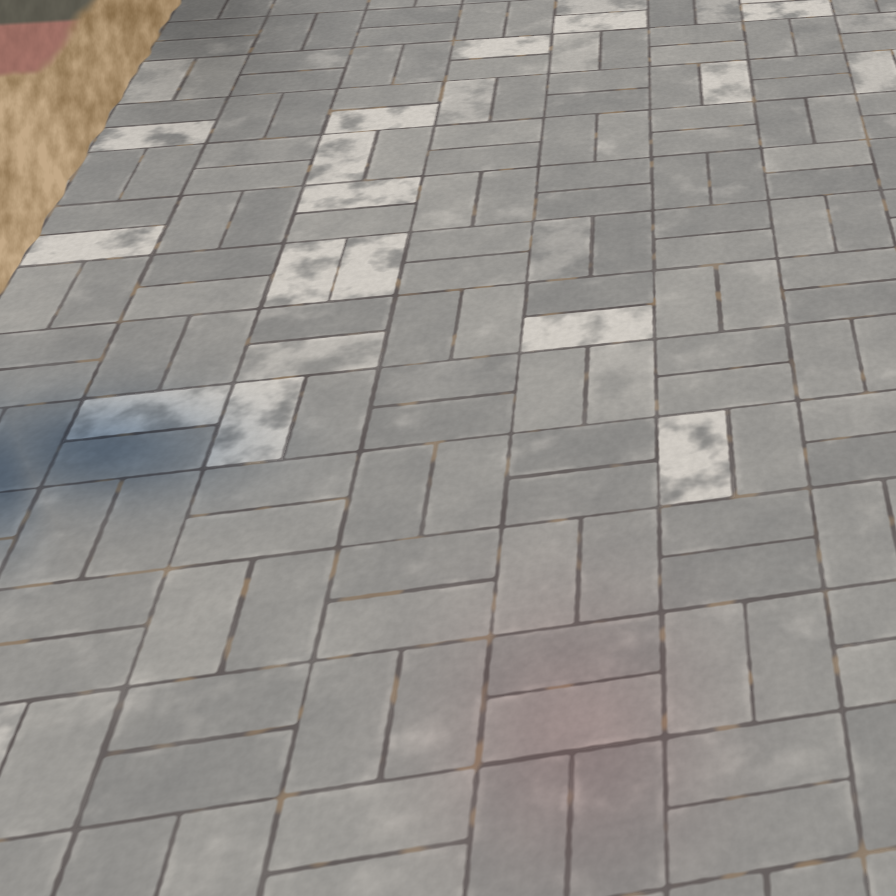
This texture is drawn by a three.js fragment shader. Its source:

```glsl
// Basket-weave paving of paired grey bricks seen in perspective, beside a dry grass verge.
// A projective map takes the canvas to ground units (one unit = one pair of bricks);
// brick shapes come from a rounded box, wear and soil from hashes and gradient noise.
varying vec2 vUv;

const float VERGE_EDGE = -5.0;
const vec3 BRICK_DARK = vec3(0.535, 0.53, 0.52);
const vec3 BRICK_GREY = vec3(0.635, 0.625, 0.605);
const vec3 BRICK_PALE = vec3(0.82, 0.80, 0.77);
const vec3 JOINT_DARK = vec3(0.37, 0.345, 0.34);
const vec3 JOINT_SOIL = vec3(0.59, 0.50, 0.40);
const vec3 STRAW = vec3(0.76, 0.66, 0.53);
const vec3 STRAW_DARK = vec3(0.53, 0.43, 0.30);
const vec3 RED_PATH = vec3(0.61, 0.43, 0.39);
const vec3 FAR_PATH = vec3(0.36, 0.35, 0.31);

float hash(vec2 p) {
  vec3 q = fract(vec3(p.xyx) * 0.1031);
  q += dot(q, q.yzx + 33.33);
  return fract((q.x + q.y) * q.z);
}

float cornerSlope(vec2 corner, vec2 offset) {
  float angle = 6.2832 * hash(corner + 71.0);
  return dot(vec2(cos(angle), sin(angle)), offset);
}

// Gradient noise, roughly -0.7 to 0.7
float noise(vec2 p) {
  vec2 i = floor(p), f = fract(p);
  vec2 s = f * f * f * (f * (f * 6.0 - 15.0) + 10.0);
  vec2 e = vec2(1.0, 0.0);
  float low = mix(cornerSlope(i, f), cornerSlope(i + e, f - e), s.x);
  float high = mix(cornerSlope(i + e.yx, f - e.yx), cornerSlope(i + 1.0, f - 1.0), s.x);
  return mix(low, high, s.y);
}

float fbm(vec2 p) {
  float sum = 0.0, gain = 0.6;
  for (int i = 0; i < 4; i++) {
    sum += gain * noise(p);
    p = p * 2.03 + 17.3;
    gain *= 0.5;
  }
  return sum;
}

float roundBox(vec2 p, vec2 halfSize, float radius) {
  vec2 q = abs(p) - halfSize + radius;
  return length(max(q, 0.0)) + min(max(q.x, q.y), 0.0) - radius;
}

float softSpot(vec2 p, vec2 center, vec2 size) {
  vec2 q = (p - center) / size;
  return exp(-dot(q, q));
}

// Canvas to ground: inverts (origin + along*v + across*u) / (1 + tilt.x*u + tilt.y*v)
vec2 toGround(vec2 p) {
  vec2 origin = vec2(0.741, 0.8229);
  vec2 across = vec2(0.2207, -0.0128);
  vec2 along = vec2(0.0651, -0.0763);
  vec2 tilt = vec2(0.0229, 0.0923);
  vec2 a = p * tilt.x - across, b = p * tilt.y - along, r = origin - p;
  return vec2(r.x * b.y - b.x * r.y, a.x * r.y - r.x * a.y) / (a.x * b.y - b.x * a.y);
}

vec3 paving(vec2 g, float blur) {
  // Pair orientation alternates like a checkerboard
  vec2 cell = floor(g), f = fract(g);
  float lying = mod(cell.x + cell.y, 2.0);
  vec2 q = lying > 0.5 ? f : f.yx;
  float side = step(0.5, q.y);
  vec2 id = cell * vec2(1.0, 2.0) + vec2(0.0, side) + 40.0;
  vec2 local = vec2(q.x - 0.5, q.y - 0.25 - 0.5 * side);
  vec2 shift = (vec2(hash(id + 3.1), hash(id + 8.7)) - 0.5) * 0.012;
  float d = roundBox(local - shift, vec2(0.486, 0.236), 0.022) + 0.007 * noise(g * 14.0);

  // Tone of each brick and cloudy wear
  float wear = fbm(g * 2.6 + id * 3.7);
  float fine = fbm(g * vec2(19.0, 16.0));
  float tone = hash(id + 19.4) * 0.85 + 0.1 + wear * 0.55;
  vec3 color = mix(BRICK_DARK, BRICK_GREY, clamp(tone, 0.0, 1.15));

  // Chalky bloom, more frequent on the farther bricks
  float distanceWear = smoothstep(0.5, 6.0, g.y);
  float bloom = smoothstep(0.88 - 0.20 * distanceWear, 0.98, hash(id + 52.6));
  bloom *= smoothstep(-0.25, 0.2, wear + 0.1 * distanceWear);
  float dust = smoothstep(0.12, 0.5, fbm(g * 1.7 + 9.0)) * 0.4;
  float rim = smoothstep(-0.055, -0.015, d) * smoothstep(-0.1, 0.3, wear) * 0.22;
  color = mix(color, BRICK_PALE, clamp(bloom + dust + rim, 0.0, 0.95));
  color *= 1.0 + 0.07 * fine;

  // Joints with scattered soil
  float soil = smoothstep(0.12, 0.4, noise(g * 4.3 + 5.0));
  vec3 joint = mix(JOINT_DARK, JOINT_SOIL, soil * 0.8);
  float gap = smoothstep(-blur, blur, d);
  float strength = 0.84 + 0.35 * noise(g * 2.1 + 31.0);
  return mix(color, joint, gap * clamp(strength, 0.5, 1.0));
}

vec3 verge(vec2 p, vec2 g, float blur) {
  float blades = fbm(p * vec2(65.0, 38.0));
  float clumps = fbm(p * 12.0 + 4.0);
  float shade = 0.32 + clumps * 0.8 + blades * 0.9 + 0.3 * smoothstep(0.18, 0.02, p.y);
  vec3 color = mix(STRAW, STRAW_DARK, clamp(shade, 0.0, 1.0));
  vec3 path = mix(RED_PATH, FAR_PATH, smoothstep(11.15, 11.3, g.y)) * (1.0 + 0.15 * blades);
  float far = smoothstep(9.8, 10.0, g.y + 0.25 * clumps);
  float beyond = smoothstep(-5.85 + blur, -6.0 - blur, g.x + 0.3 * clumps);
  return mix(color, path, far * beyond);
}

void main() {
  vec2 p = vec2(vUv.x, 1.0 - vUv.y);
  vec2 g = toGround(p);
  float blur = max(0.011, 0.6 * length(fwidth(g)));
  vec3 color = paving(g, blur);

  // Rosy stain, blue shade and a dim far corner
  color *= mix(vec3(1.0), vec3(1.02, 0.93, 0.94), softSpot(p, vec2(0.64, 0.82), vec2(0.14, 0.15)));
  float shade = softSpot(p, vec2(0.11, 0.50), vec2(0.15, 0.06));
  shade = max(shade, softSpot(p, vec2(0.0, 0.53), vec2(0.05, 0.08)));
  color *= mix(vec3(1.0), vec3(0.58, 0.67, 0.78), shade);
  color *= 1.0 - 0.25 * softSpot(p, vec2(0.22, 0.0), vec2(0.10, 0.12));

  float edge = VERGE_EDGE + 0.06 * noise(g * 3.0);
  color = mix(verge(p, g, blur), color, smoothstep(edge - blur, edge + blur, g.x));
  gl_FragColor = vec4(color, 1.0);
}
```
